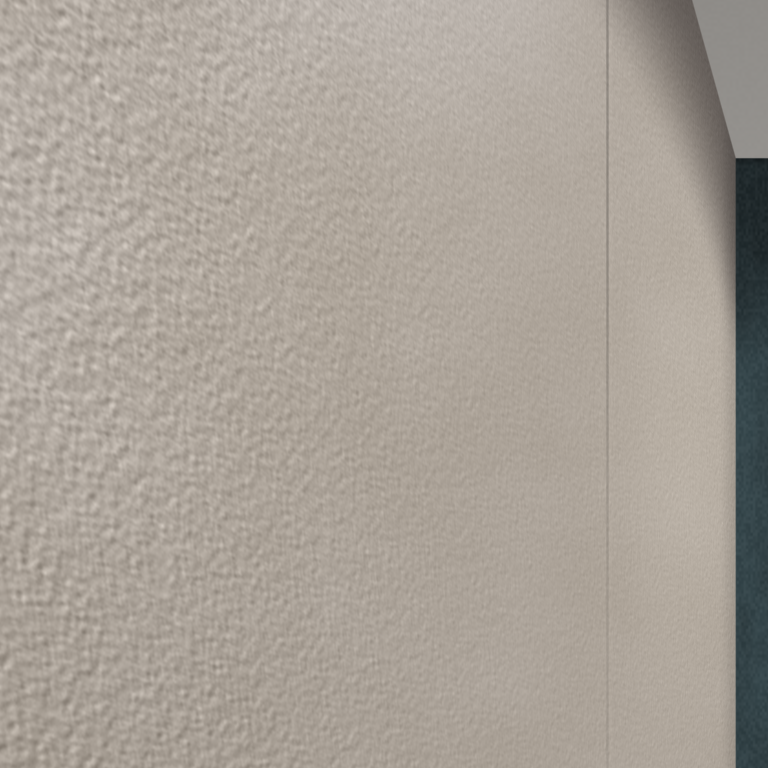
This texture is drawn by a WebGL 2 fragment shader. Its source:

```glsl
#version 300 es
precision highp float;
// A rough plastered wall seen at a slant, with a seam, a soft corner shadow,
// a strip of grey ceiling and a dark teal panel. Embossed value noise, squeezed
// by perspective towards the right, gives the plaster its relief.
uniform vec2 u_resolution;
out vec4 outColor;

const vec3 WALL_BASE = vec3(0.675, 0.640, 0.600);
const vec3 WALL_LIGHT = vec3(0.755, 0.730, 0.710);
const vec3 WALL_WARM = vec3(0.730, 0.695, 0.650);
const vec3 WALL_SHADOW = vec3(0.365, 0.340, 0.325);
const vec3 CEILING = vec3(0.570, 0.560, 0.545);
const vec3 PANEL_DARK = vec3(0.125, 0.160, 0.170);
const vec3 PANEL_TEAL = vec3(0.225, 0.295, 0.315);
const float WALL_EDGE = 0.958;
const float CEILING_Y = 0.794;
const float EDGE_SLOPE = 0.276;
const float SEAM_X = 0.791;
const float VANISH_X = 1.6;
const float HORIZON_Y = 0.42;
const float GRAIN_DENSITY = 110.0;
const float RELIEF_NEAR = 0.19;
const float RELIEF_FAR = 0.045;

float hash(vec2 p) {
  return fract(sin(dot(p, vec2(127.1, 311.7))) * 43758.5453);
}

float noise(vec2 p) {
  vec2 i = floor(p), f = fract(p);
  f = f * f * (3.0 - 2.0 * f);
  return mix(mix(hash(i), hash(i + vec2(1, 0)), f.x),
             mix(hash(i + vec2(0, 1)), hash(i + vec2(1, 1)), f.x), f.y);
}

float fbm(vec2 p) {
  float sum = 0.0, amp = 0.5;
  for (int i = 0; i < 4; i++) {
    sum += amp * noise(p);
    p = mat2(1.6, 1.2, -1.2, 1.6) * p + 7.3;
    amp *= 0.5;
  }
  return sum;
}

// Height of the plaster, with its grains drawn out along a diagonal
float plaster(vec2 p) {
  vec2 q = vec2(p.x + p.y, (p.y - p.x) * 0.75) * 0.75;
  return 0.65 * noise(q) + 0.35 * noise(q * 1.9 + 13.7);
}

float relief(vec2 uv) {
  float depth = VANISH_X / (VANISH_X - uv.x);
  vec2 p = vec2(VANISH_X, uv.y - HORIZON_Y) * depth * GRAIN_DENSITY;
  vec2 toLight = vec2(-0.3, 0.4);
  return plaster(p - toLight) - plaster(p + toLight);
}

float glow(vec2 uv, vec2 center, vec2 size) {
  vec2 d = (uv - center) / size;
  return exp(-dot(d, d));
}

vec3 wall(vec2 uv) {
  // Broad light
  vec3 col = WALL_BASE;
  col = mix(col, WALL_LIGHT, 0.85 * glow(uv, vec2(0.52, 1.04), vec2(0.30, 0.20)));
  col = mix(col, WALL_LIGHT, 0.45 * glow(uv, vec2(0.0, 0.72), vec2(0.22, 0.35)));
  col = mix(col, WALL_WARM, 0.85 * glow(uv, vec2(0.90, 0.42), vec2(0.10, 0.36)));
  col = mix(col, WALL_WARM, 0.25 * glow(uv, vec2(0.45, 0.75), vec2(0.35, 0.30)));
  col *= 1.0 - 0.035 * glow(uv, vec2(0.15, 0.0), vec2(0.50, 0.30));

  // Faint mottling and relief
  col += (fbm(uv * 9.0) - 0.47) * vec3(0.035, 0.038, 0.045);
  float amount = mix(RELIEF_NEAR, RELIEF_FAR, smoothstep(0.0, 0.8, uv.x));
  col += relief(uv) * amount;
  col += (noise(uv * vec2(420.0, 260.0)) - 0.5) * 0.02;

  // Seam: a thin groove with a pale lip
  float seam = smoothstep(0.0026, 0.0004, abs(uv.x - SEAM_X));
  float lip = smoothstep(0.004, 0.0, abs(uv.x - SEAM_X - 0.004));
  col *= 1.0 - seam * mix(0.07, 0.20, smoothstep(0.1, 0.8, uv.y)) + 0.015 * lip;

  // Curved corner shadow, sharper further down
  float t = 1.0 - uv.y;
  float shadowX = 0.80 + 0.60 * t - 0.55 * t * t;
  float inner = mix(0.050, 0.020, smoothstep(0.0, 0.4, t));
  float outer = mix(0.095, 0.030, smoothstep(0.0, 0.4, t));
  float shade = smoothstep(-inner, outer, uv.x - shadowX);
  shade *= 1.0 - smoothstep(0.36, 0.50, t);
  col = mix(col, WALL_SHADOW + relief(uv) * 0.03, 0.92 * shade);

  // The wall turns away at its far edge
  return col * (1.0 - 0.10 * smoothstep(0.935, WALL_EDGE, uv.x));
}

vec3 panel(vec2 uv) {
  float lit = smoothstep(0.72, 0.48, uv.y) * (0.75 + 0.25 * uv.y);
  lit += 0.7 * (fbm(uv * vec2(30.0, 12.0)) - 0.47);
  vec3 col = mix(PANEL_DARK, PANEL_TEAL, clamp(lit, 0.0, 1.2));
  col += (noise(uv * vec2(330.0, 240.0)) - 0.5) * 0.05;
  return col * mix(0.75, 1.0, smoothstep(0.0, 0.012, CEILING_Y - uv.y));
}

void main() {
  vec2 uv = gl_FragCoord.xy / u_resolution;
  float aa = 1.0 / min(u_resolution.x, u_resolution.y);

  vec3 ceiling = CEILING + 0.03 * (uv.x - 0.95) + 0.10 * (CEILING_Y + 0.1 - uv.y);
  ceiling += (noise(uv * 250.0) - 0.5) * 0.01;
  vec3 behind = mix(panel(uv), ceiling, smoothstep(-aa, aa, uv.y - CEILING_Y));

  float edgeX = WALL_EDGE - EDGE_SLOPE * max(uv.y - CEILING_Y, 0.0);
  vec3 col = mix(wall(uv), behind, smoothstep(-aa, aa, uv.x - edgeX));
  outColor = vec4(clamp(col, 0.0, 1.0), 1.0);
}
```
